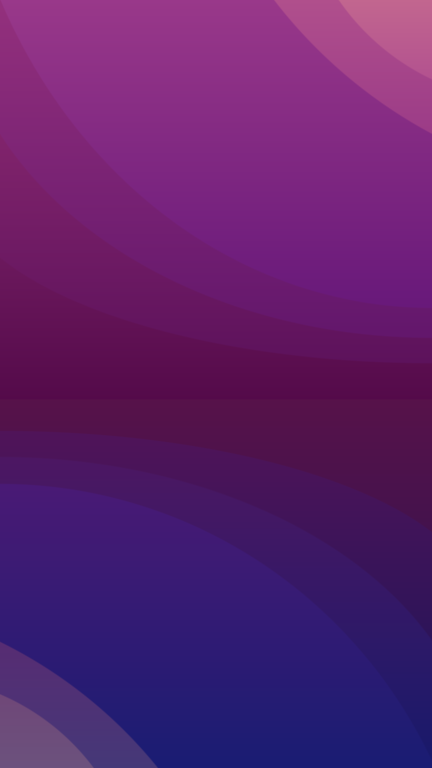
Write a Shadertoy shader that draws this background.

```glsl
const float SEAM = 0.48;        // height where the two halves meet
const int ARCS = 5;

// Ellipses as (centre, radii), outermost first; the lower set is turned by 180 degrees
const vec4 UPPER_ARCS[ARCS] = vec4[ARCS](
    vec4(1.0, 0.770, 1.11, 0.243),
    vec4(1.0, 1.029, 1.11, 0.469),
    vec4(1.0, 1.310, 1.11, 0.711),
    vec4(1.537, 1.391, 1.139, 0.641),
    vec4(1.234, 1.174, 0.546, 0.307));
const vec4 LOWER_ARCS[ARCS] = vec4[ARCS](
    vec4(1.0, 0.794, 1.11, 0.233),
    vec4(1.0, 1.017, 1.11, 0.422),
    vec4(1.0, 1.267, 1.11, 0.637),
    vec4(1.479, 1.384, 1.086, 0.611),
    vec4(1.208, 1.178, 0.530, 0.298));

// Layer colours at the seam and at the outer edge, backdrop first
const vec3 UPPER_SEAM[ARCS + 1] = vec3[ARCS + 1](
    vec3(0.33, 0.04, 0.29), vec3(0.34, 0.06, 0.35), vec3(0.35, 0.07, 0.41),
    vec3(0.35, 0.06, 0.46), vec3(0.45, 0.08, 0.49), vec3(0.46, 0.00, 0.56));
const vec3 UPPER_EDGE[ARCS + 1] = vec3[ARCS + 1](
    vec3(0.59, 0.20, 0.50), vec3(0.59, 0.18, 0.46), vec3(0.58, 0.19, 0.49),
    vec3(0.60, 0.22, 0.54), vec3(0.69, 0.31, 0.55), vec3(0.76, 0.40, 0.56));
const vec3 LOWER_SEAM[ARCS + 1] = vec3[ARCS + 1](
    vec3(0.34, 0.07, 0.29), vec3(0.335, 0.08, 0.35), vec3(0.34, 0.09, 0.38),
    vec3(0.345, 0.10, 0.46), vec3(0.48, 0.08, 0.41), vec3(0.50, 0.11, 0.39));
const vec3 LOWER_EDGE[ARCS + 1] = vec3[ARCS + 1](
    vec3(0.13, 0.07, 0.32), vec3(0.09, 0.08, 0.35), vec3(0.09, 0.10, 0.42),
    vec3(0.10, 0.11, 0.45), vec3(0.27, 0.22, 0.47), vec3(0.42, 0.32, 0.49));

// Smooth coverage of an ellipse whose sides run straight up above its centre
float arcCoverage(vec2 p, vec4 arc)
{
    vec2 offset = p - arc.xy;
    offset.y = min(offset.y, 0.0);
    float radial = max(length(offset / arc.zw), 1e-4);
    vec2 slope = offset / (arc.zw * arc.zw * radial);
    float blur = max(length(slope / iResolution.xy), 1e-5);
    return 1.0 - smoothstep(-blur, blur, radial - 1.0);
}

// Nested arcs, each with its own vertical gradient
vec3 paintHalf(vec2 p, float t, vec4 arcs[ARCS], vec3 seam[ARCS + 1], vec3 edge[ARCS + 1])
{
    vec3 color = mix(seam[0], edge[0], t);
    for (int i = 0; i < ARCS; i++) {
        vec3 layer = mix(seam[i + 1], edge[i + 1], t);
        color = mix(color, layer, arcCoverage(p, arcs[i]));
    }
    return color;
}

void mainImage(out vec4 fragColor, in vec2 fragCoord)
{
    vec2 uv = fragCoord / iResolution.xy;
    float upperT = clamp((uv.y - SEAM) / (1.0 - SEAM), 0.0, 1.0);
    float lowerT = clamp((SEAM - uv.y) / SEAM, 0.0, 1.0);

    vec3 upper = paintHalf(uv, upperT, UPPER_ARCS, UPPER_SEAM, UPPER_EDGE);
    vec3 lower = paintHalf(1.0 - uv, lowerT, LOWER_ARCS, LOWER_SEAM, LOWER_EDGE);

    // Join the halves with a one-pixel blend
    float pixel = 1.0 / iResolution.y;
    float isUpper = smoothstep(-pixel, pixel, uv.y - SEAM);
    fragColor = vec4(mix(lower, upper, isUpper), 1.0);
}
```
